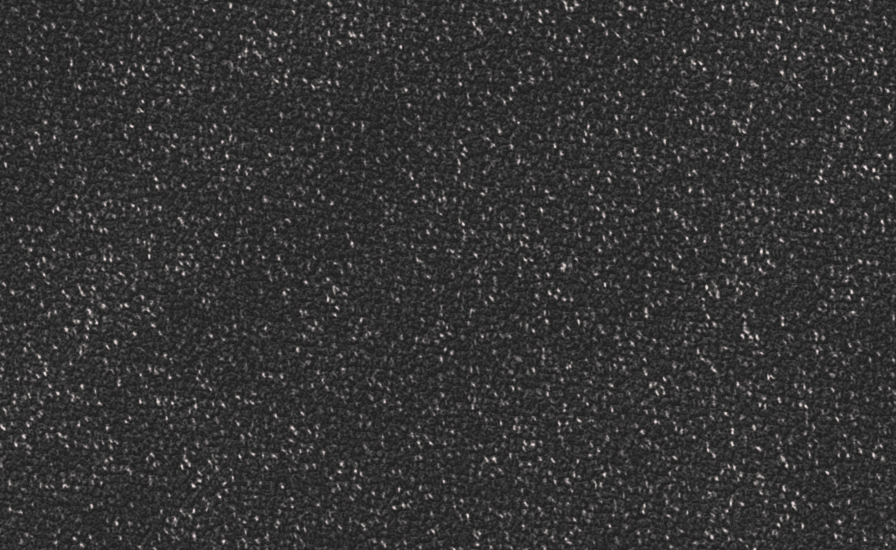
Reproduce this texture procedurally as a Shadertoy shader.

```glsl
#define BUMPS 76.0          // bumps per canvas height
#define JITTER 0.7          // irregularity of the bump layout
#define BASE_TONE 0.176
#define RELIEF 0.36         // shading of the bump flanks
#define GRAIN 0.58          // strength of the fine grain
#define SHEEN 0.11          // soft reflection on bump tops
#define GLINT 0.78          // sharp sparkle brightness
#define GLINT_RARITY 4.6
#define GLINT_SHAPE vec2(2.9, 5.2)
#define PATCHINESS 0.4      // broad changes in sparkle
#define DARK_TINT vec3(1.01, 0.99, 0.99)
#define LIGHT_TINT vec3(1.04, 0.985, 0.97)

vec2 hash2(vec2 p) {
    vec3 q = fract(p.xyx * vec3(0.1031, 0.1030, 0.0973));
    q += dot(q, q.yzx + 33.33);
    return fract((q.xx + q.yz) * q.zy);
}

vec2 gradientAt(vec2 cell) {
    float angle = 6.2832 * hash2(cell + 71.0).x;
    return vec2(cos(angle), sin(angle));
}

float gradientNoise(vec2 p) {
    vec2 i = floor(p), f = fract(p);
    vec2 u = f * f * f * (f * (f * 6.0 - 15.0) + 10.0);
    vec2 e = vec2(0.0, 1.0);
    float low = mix(dot(gradientAt(i), f),
                    dot(gradientAt(i + e.yx), f - e.yx), u.x);
    float high = mix(dot(gradientAt(i + e.xy), f - e.xy),
                     dot(gradientAt(i + e.yy), f - e.yy), u.x);
    return mix(low, high, u.y);
}

mat2 rotation(float angle) {
    float c = cos(angle), s = sin(angle);
    return mat2(c, s, -s, c);
}

void mainImage(out vec4 fragColor, in vec2 fragCoord) {
    vec2 uv = fragCoord / iResolution.y;

    // Broad diagonal patches where the surface catches more light
    vec2 band = rotation(-0.9) * uv;
    float patches = gradientNoise(band * vec2(1.6, 3.2) + 4.0)
                  + 0.5 * gradientNoise(uv * 6.5 + 17.0);
    float lit = clamp(0.95 + PATCHINESS * patches + 0.12 * (uv.x - 0.8), 0.5, 1.3);

    // Fine grain at two scales, turned off the pixel axes
    float grain = gradientNoise(rotation(0.6) * uv * 185.0 + 40.0)
                + 0.5 * gradientNoise(rotation(1.1) * uv * 105.0 + 90.0);

    // Jittered bumps, each with a soft sheen and a slanted glint
    vec2 p = rotation(0.12) * uv * BUMPS + 50.0;
    p += 0.35 * vec2(gradientNoise(uv * 30.0), gradientNoise(uv * 30.0 + 60.0));
    vec2 home = floor(p);
    vec2 nearest = vec2(0.0);
    float first = 9.0, second = 9.0, sheen = 0.0, glint = 0.0;
    for (int y = -1; y <= 1; y++) {
        for (int x = -1; x <= 1; x++) {
            vec2 cell = home + vec2(x, y);
            vec2 place = hash2(cell);
            vec2 luck = hash2(cell + 137.0);
            vec2 offset = p - cell - 0.5 - JITTER * (place - 0.5);
            float d = length(offset);
            if (d < first) {
                second = first;
                first = d;
                nearest = offset;
            } else {
                second = min(second, d);
            }
            vec2 facet = offset - vec2(-0.08, 0.12);
            sheen += luck.y * luck.y * exp(-8.0 * dot(facet, facet));
            vec2 q = rotation(1.0 + 0.9 * (place.x - 0.5)) * facet * GLINT_SHAPE;
            glint += pow(luck.x, GLINT_RARITY) * exp(-dot(q, q));
        }
    }

    // Bump flanks and the creases between them
    float flank = dot(nearest, normalize(vec2(-0.5, 0.9)));
    float crease = 1.0 - smoothstep(0.0, 0.35, second - first);
    float shade = RELIEF * flank + GRAIN * grain - 0.08 * crease + 0.08 * patches;

    float tone = BASE_TONE * exp(shade);
    tone += SHEEN * lit * sheen * clamp(0.7 + 2.0 * grain, 0.0, 1.8);
    tone += GLINT * lit * glint * clamp(0.85 + 0.9 * grain, 0.3, 1.4);
    tone = max(tone, 0.13);
    tone = tone < 0.6 ? tone : 0.6 + 0.3 * (1.0 - exp((0.6 - tone) / 0.3));

    vec3 tint = mix(DARK_TINT, LIGHT_TINT, smoothstep(0.2, 0.65, tone));
    fragColor = vec4(tone * tint, 1.0);
}
```
